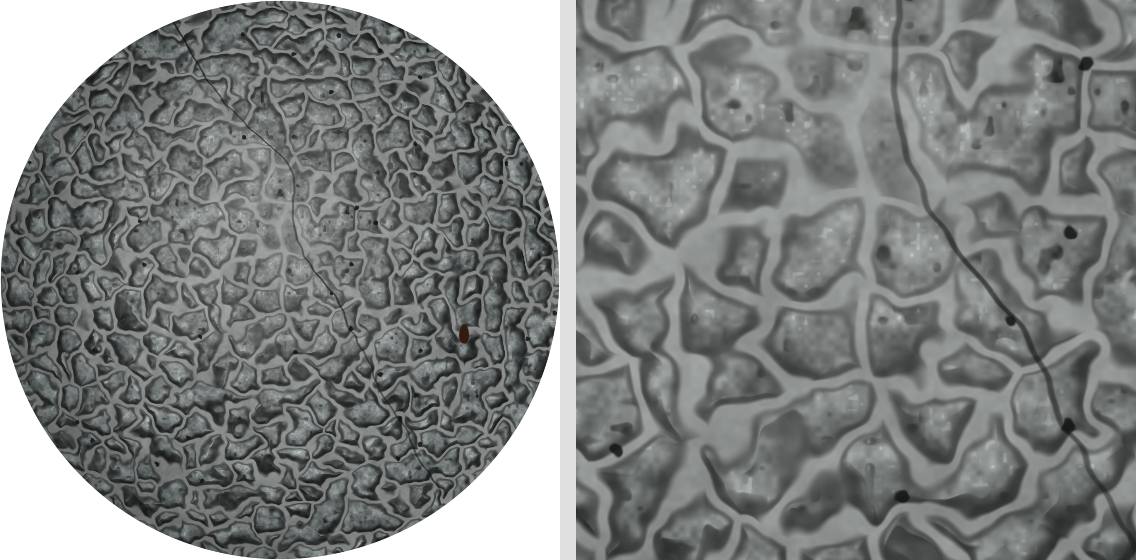
Left: the whole. Right: its middle third, enlarged.
This texture is drawn by a three.js fragment shader. Its source:

```glsl
// Draws a round view of grey pebbled hide: lumpy plates with dark walls, pale seams and a thin crack.
varying vec2 vUv;

#define CELLS 20.5        // plates across the canvas
#define MERGE 0.36        // chance that a plate may fuse with a neighbour
#define JITTER 0.80       // irregularity of the plate centres
#define ROUNDING 15.0     // higher gives sharper plate corners
#define SEAM 0.075        // half width of the seams, in plates
#define WALL 0.17         // width of the dark walls, in plates
#define GRAIN 0.44        // strength of the surface grain
#define RADIUS 0.4985     // radius of the disc
#define SHADOW vec3(0.070, 0.074, 0.068)
#define LIGHT vec3(0.690, 0.708, 0.698)
#define RUST vec3(0.20, 0.10, 0.055)

vec2 hash2(vec2 p) {
  vec3 q = fract(p.xyx * vec3(0.1031, 0.1030, 0.0973));
  q += dot(q, q.yzx + 33.33);
  return fract((q.xx + q.yz) * q.zy);
}

vec2 noise2(vec2 p) {
  vec2 i = floor(p), f = fract(p);
  f = f * f * (3.0 - 2.0 * f);
  return mix(mix(hash2(i), hash2(i + vec2(1.0, 0.0)), f.x),
             mix(hash2(i + vec2(0.0, 1.0)), hash2(i + 1.0), f.x), f.y);
}

// Distance to the nearest seam. Cells of the same group fuse into one plate.
float seamDistance(vec2 p) {
  p += 0.55 * (noise2(p * 1.3 + 7.0) - 0.5) + 0.20 * (noise2(p * 3.7) - 0.5);
  vec2 home = floor(p);
  vec4 groups = vec4(0.0);
  for (int j = -2; j <= 2; j++) {
    for (int i = -2; i <= 2; i++) {
      vec2 cell = home + vec2(float(i), float(j));
      vec2 h = hash2(cell + 50.0);
      vec2 k = hash2(cell + 190.0);
      float group = mod(cell.x, 2.0) + 2.0 * mod(cell.y, 2.0);
      if (k.x < MERGE) group = floor(k.y * 4.0);
      float reach = length(cell + 0.5 + JITTER * (h - 0.5) - p) + 0.26 * (k.y - 0.5);
      groups += exp(-ROUNDING * reach) * vec4(equal(vec4(group), vec4(0.0, 1.0, 2.0, 3.0)));
    }
  }
  // Compare the two strongest groups
  vec2 high = max(groups.xz, groups.yw), low = min(groups.xz, groups.yw);
  float first = max(high.x, high.y);
  float second = max(min(high.x, high.y), max(low.x, low.y));
  return 0.5 * log(first / max(second, 1e-30)) / ROUNDING;
}

// Horizontal place of the crack at a given height
float crackX(float y) {
  float bend = (y - 0.71) / 0.09;
  return 0.855 - 0.563 * y + 0.05 * exp(-bend * bend)
       + 0.018 * (noise2(vec2(y * 17.0, 3.0)).x - 0.5)
       + 0.006 * (noise2(vec2(y * 70.0, 9.0)).x - 0.5);
}

void main() {
  vec2 c = vUv - 0.5;
  float r = length(c);
  vec2 p = c * (1.0 + 0.5 * r * r) * CELLS;

  // Plate shape and the direction its walls face
  float d = seamDistance(p);
  float e = 0.05;
  vec2 slope = vec2(seamDistance(p + vec2(e, 0.0)), seamDistance(p + vec2(0.0, e))) - d;
  vec2 outward = -slope / (length(slope) + 0.004);
  vec2 away = c * 3.0 + vec2(0.12, -0.28);
  away /= max(length(away), 0.7);
  float facing = dot(outward, away);

  // Relief is softer near the middle and beside the crack
  float rim = smoothstep(0.05, 0.46, length(c - vec2(-0.01, 0.10)));
  float beside = vUv.x - crackX(vUv.y);
  vec2 patchPos = vec2(beside + 0.025, vUv.y - 0.64) / vec2(0.05, 0.13);
  float calm = exp(-dot(patchPos, patchPos));
  float relief = mix(0.62, 1.0, rim) * (1.0 - 0.75 * calm);

  // Dark walls, wider on the side turned from the light
  vec2 broad = noise2(p * 1.1 + 31.0);
  float turn = clamp(0.5 + 0.5 * facing + 0.6 * (broad.x - 0.5), 0.0, 1.0);
  float width = WALL * mix(0.55, 1.35, turn) * mix(0.8, 1.2, rim);
  float inside = smoothstep(SEAM - 0.035, SEAM + 0.035, d);
  float wall = inside * (1.0 - smoothstep(SEAM + 0.35 * width, SEAM + 1.15 * width, d));
  float plate = smoothstep(SEAM, SEAM + width, d);

  // Grain, pits and glints
  vec2 coarse = noise2(c * 58.0 + 11.0);
  vec2 medium = noise2(c * 125.0 + 23.0);
  vec2 fine = noise2(c * 270.0 + 41.0);
  float grain = 0.5 * coarse.x + 0.35 * medium.x + 0.3 * fine.x - 0.575;
  float pits = smoothstep(0.66, 0.86, medium.y) * smoothstep(0.35, 0.7, coarse.y);
  float glints = smoothstep(0.70, 0.92, fine.y) * smoothstep(0.4, 0.7, coarse.x);

  float tone = mix(0.85, 0.70, plate) - 0.13 * rim * (1.0 - 0.4 * plate);
  tone += GRAIN * grain * mix(0.4, 1.35, plate) + 0.10 * (broad.y - 0.5);
  tone += plate * (0.16 * glints - 0.30 * pits);
  tone -= 0.10 * facing * plate * relief;
  tone = mix(tone, 0.03 + 0.15 * medium.x, wall * relief * mix(0.50, 1.0, turn));
  tone *= 1.0 - 0.22 * smoothstep(0.30, 0.5, r) * smoothstep(0.25, -0.35, c.x + c.y * 0.3);

  // Crack and sparse dark specks
  float crack = 1.0 - smoothstep(0.0006, 0.0026, abs(beside) * 0.87);
  crack *= smoothstep(0.10, 0.14, vUv.y) * mix(0.45, 0.95, noise2(vUv * 14.0).x);
  vec2 spot = c * 26.0, speckCell = floor(spot);
  vec2 speck = hash2(speckCell + 77.0);
  float speckShape = length(fract(spot) - 0.25 - 0.5 * speck) + 0.08 * (fine.x - 0.5);
  float dot1 = (1.0 - smoothstep(0.07, 0.13, speckShape)) * step(0.94, hash2(speckCell + 120.0).x);
  tone *= (1.0 - 0.85 * crack) * (1.0 - 0.85 * dot1);

  vec3 color = mix(SHADOW, LIGHT, clamp(tone, 0.0, 1.1));
  color += vec3(-0.008, 0.002, 0.012) * plate * rim;

  // One rusty chip
  vec2 chip = (vUv - vec2(0.829, 0.402)) / vec2(0.009, 0.019);
  color = mix(color, RUST, 1.0 - smoothstep(0.8, 1.1, length(chip) + 0.5 * (coarse.x - 0.5)));

  float disc = 1.0 - smoothstep(RADIUS - 0.001, RADIUS + 0.001, r);
  gl_FragColor = vec4(mix(vec3(1.0), color, disc), 1.0);
}
```
